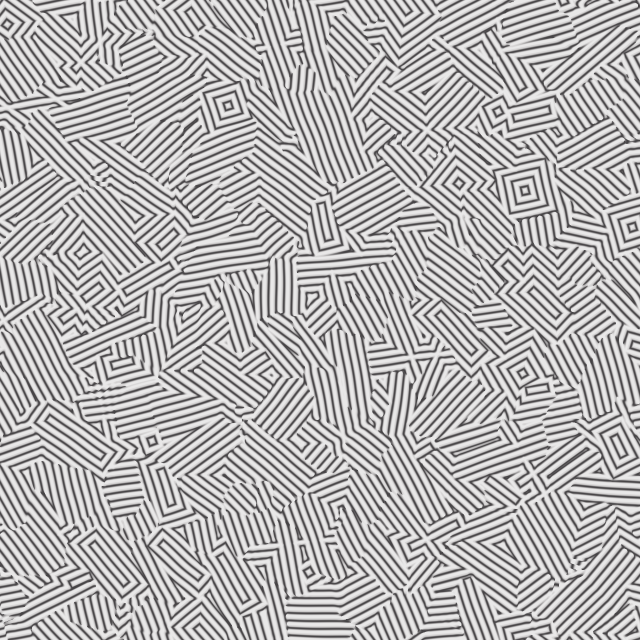
Give the GLSL for this pattern, as a Shadertoy shader.

```glsl
// A maze of fine grey bars: tilted boxes are scattered on a jittered grid, and
// each carries a plane wave or nested frames. The waves are blended as complex
// numbers by nearness, so bars bend, fork or end where two patches meet.

#define PERIOD 0.0119      // spacing of the dark lines
#define CELL 0.067         // spacing of the boxes
#define LENGTH 1.1         // largest half length of a box, in cells
#define WIDTH 0.8          // largest half width of a box, in cells
#define STRAIGHT 0.8       // share of boxes with straight stripes, the rest are frames
#define JOIN 0.24          // softness of the joins, in periods
#define LINE_CORE 0.015    // line profile, in periods
#define LINE_EDGE 0.265
#define WOBBLE 0.0006      // hand-drawn bend of the lines

const float TAU = 6.28318;
const vec3 INK = vec3(0.272, 0.262, 0.270);
const vec3 SHADE = vec3(0.842, 0.835, 0.835);
const vec3 LIGHT = vec3(0.912, 0.910, 0.910);
const vec2 LAMP = vec2(-0.55, 0.83);

vec4 hash4(vec2 c) {
    vec4 v = fract(c.xyxy * vec4(0.1031, 0.1030, 0.0973, 0.1099));
    v += dot(v, v.wzxy + 33.33);
    return fract((v.xxyz + v.yzzw) * v.zywx);
}

// Two preferred headings with some spread, and a few free ones
vec2 heading(float pick, float spread) {
    float angle = pick < 0.52 ? -1.0 : 0.5;
    angle += (spread - 0.5) * (pick > 0.88 ? 3.14 : 0.8);
    return vec2(cos(angle), sin(angle));
}

// Wave of one box: cosine, sine, tilt to the lamp and weight
vec4 boxWave(vec2 cell, vec2 p) {
    vec4 place = hash4(cell + 19.0);
    vec4 form = hash4(cell + 157.0);
    vec2 along = heading(place.z, place.w);
    vec2 across = vec2(-along.y, along.x);
    vec2 d = p - (cell + 0.5 + 0.85 * (place.xy - 0.5)) * CELL;
    vec2 q = vec2(dot(d, along), dot(d, across));

    // Few wide boxes and many slim ones, in whole periods
    vec2 size = vec2(LENGTH * form.x, WIDTH * form.y * form.y) * CELL;
    size = floor(size / PERIOD) * PERIOD;
    vec2 e = abs(q) - size;
    float reach = max(e.x, e.y);

    // Straight stripes follow the long sides, frames follow all four
    bool sides = form.z < STRAIGHT || e.y > e.x;
    float phase = TAU * (sides ? e.y : e.x) / PERIOD;
    vec2 normal = sides ? across * sign(q.y) : along * sign(q.x);
    float weight = exp(-reach / (JOIN * PERIOD));
    return weight * vec4(cos(phase), sin(phase), dot(normal, LAMP), 1.0);
}

vec3 maze(vec2 p) {
    p += WOBBLE * sin(p.yx * vec2(61.0, 53.0) + 2.0 * sin(p * 31.0));

    // Blend the waves of the boxes around
    vec2 home = floor(p / CELL);
    vec4 wave = vec4(0.0);
    for (int j = -2; j <= 2; j++)
    for (int i = -2; i <= 2; i++)
        wave += boxWave(home + vec2(i, j), p);
    wave /= wave.w;

    // Place across the bar: 0 in its middle, 0.5 on the dark line
    float side = atan(wave.y, wave.x + 0.00001) / TAU;
    float stripe = 0.5 - abs(side);

    // Rounded bars lit from the upper left
    float lit = 1.0 - smoothstep(0.12, 0.25, abs(side - 0.07 * wave.z));
    return mix(INK, mix(SHADE, LIGHT, lit), smoothstep(LINE_CORE, LINE_EDGE, stripe));
}

void mainImage(out vec4 fragColor, in vec2 fragCoord) {
    float scale = 1.0 / min(iResolution.x, iResolution.y);
    vec3 sum = vec3(0.0);
    for (int k = 0; k < 4; k++) {
        vec2 offset = vec2(k & 1, k >> 1) * 0.5 - 0.25;
        sum += maze((fragCoord + offset) * scale);
    }
    fragColor = vec4(sum * 0.25, 1.0);
}
```
